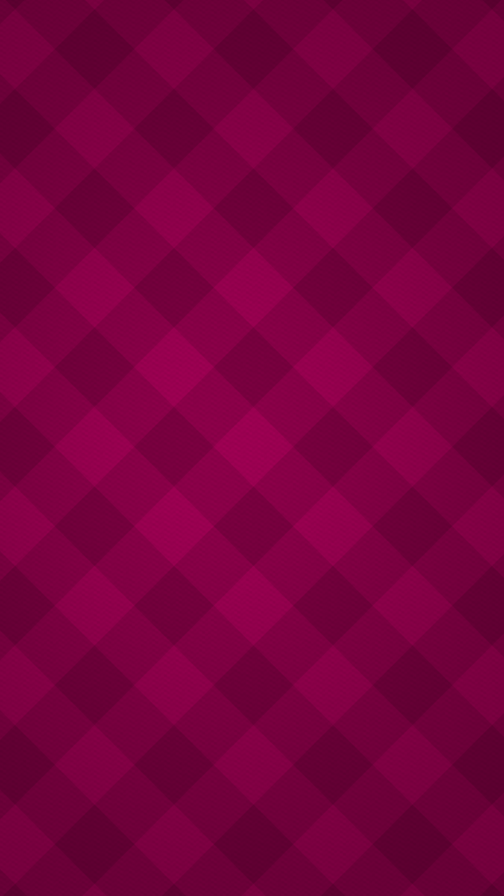
Give the GLSL for this pattern, as a Shadertoy shader.

```glsl
// Diagonal magenta gingham cloth with a fine woven grain and a soft central glow.

// All lengths are fractions of the canvas width.
const float TAU = 6.28318531;
const float PERIOD = 0.3155;                // distance between light diamonds
const vec2  LIGHT_CENTER = vec2(0.503, 1.207);
const float STRIPE_CONTRAST = 0.125;        // light and dark offset from mid tone
const vec3  CLOTH_TINT = vec3(1.0, 0.0, 0.522);
const float EDGE_LEVEL = 0.385;
const float GLOW_LEVEL = 0.54;
const vec2  GLOW_CENTER = vec2(0.43, 0.90);
const vec2  GLOW_SPREAD = vec2(0.56, 0.72);
const vec2  THREADS = vec2(86.0, 100.0);    // weave cycles per canvas width
const float WEAVE_DEPTH = 0.035;
const float FIBER_DEPTH = 0.018;

float hash(vec2 cell) {
    return fract(sin(dot(cell, vec2(127.1, 311.7))) * 43758.5);
}

// One set of equal bands: 1 on the light band, 0 on the dark band.
float stripe(float across, float blur) {
    float fromDarkAxis = abs(fract(across / PERIOD) - 0.5) * PERIOD;
    return smoothstep(-blur, blur, fromDarkAxis - 0.25 * PERIOD);
}

// Staggered threads with a slight twill slant, centred on zero.
float weave(vec2 p) {
    vec2 phase = TAU * THREADS * p;
    float stagger = sin(phase.x) * sin(phase.y);
    float twill = sin(0.5 * phase.x + phase.y);
    return 0.65 * stagger + 0.35 * twill;
}

void mainImage(out vec4 fragColor, in vec2 fragCoord) {
    vec2 p = fragCoord / iResolution.x;
    float pixel = 1.0 / iResolution.x;

    // Two crossing stripe sets give light, middle and dark diamonds.
    vec2 q = p - LIGHT_CENTER;
    float blur = 1.2 * pixel;
    float overlap = stripe(q.x + q.y, blur) + stripe(q.x - q.y, blur);
    float plaid = 1.0 + STRIPE_CONTRAST * (overlap - 1.0);

    // Broad glow, left of centre.
    vec2 d = (p - GLOW_CENTER) / GLOW_SPREAD;
    float level = mix(EDGE_LEVEL, GLOW_LEVEL, exp(-dot(d, d)));

    // Grain fades out where threads are too fine to resolve.
    float detail = 1.0 - smoothstep(0.35, 0.6, THREADS.y * pixel);
    float fiber = hash(floor(p * THREADS * 2.0)) - 0.5;
    float grain = 1.0 + detail * (WEAVE_DEPTH * weave(p) + FIBER_DEPTH * fiber);

    fragColor = vec4(CLOTH_TINT * level * plaid * grain, 1.0);
}
```
